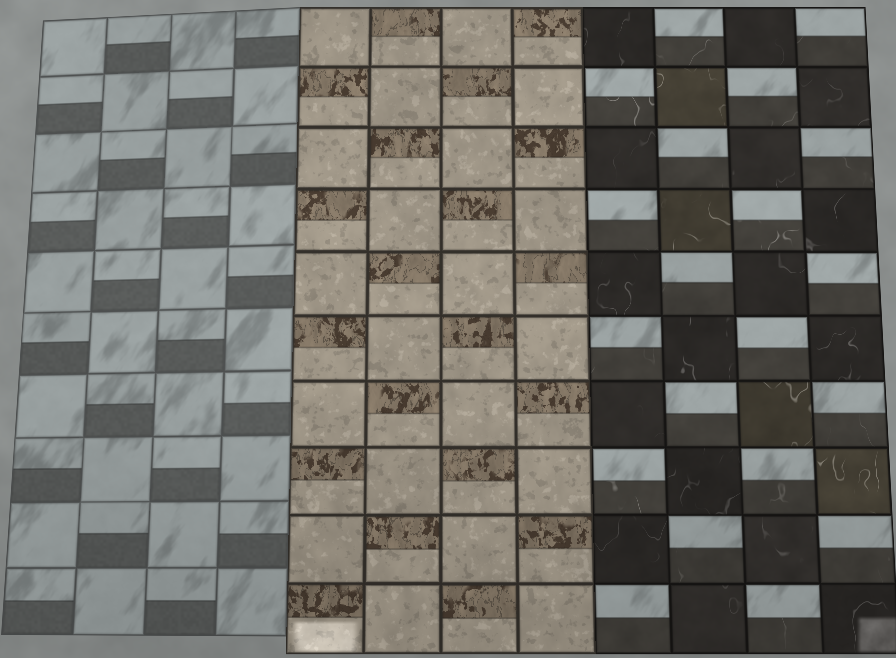
A Shadertoy shader for this pattern:

```glsl
#define ROWS 10.0
#define COLS 4.0
#define SPLIT 0.49
#define ROW_GROWTH 0.0009
#define JITTER 0.0012
#define WHITE vec3(0.59, 0.62, 0.62)
#define CREAM vec3(0.63, 0.595, 0.535)
#define BROWN vec3(0.50, 0.45, 0.385)
#define SLATE vec3(0.34, 0.35, 0.345)
#define UMBER vec3(0.255, 0.245, 0.225)
#define DARK vec3(0.178, 0.168, 0.158)

float hash(vec2 p) {
    vec3 q = fract(vec3(p.xyx) * 0.1031);
    q += dot(q, q.yzx + 33.33);
    return fract((q.x + q.y) * q.z);
}

float noise(vec2 p) {
    vec2 i = floor(p), f = fract(p);
    f = f * f * (3.0 - 2.0 * f);
    return mix(mix(hash(i), hash(i + vec2(1, 0)), f.x),
               mix(hash(i + vec2(0, 1)), hash(i + 1.0), f.x), f.y);
}

float fbm(vec2 p) {
    float sum = 0.0, amp = 0.5;
    for (int i = 0; i < 4; i++) {
        sum += amp * noise(p);
        p = mat2(1.6, 1.2, -1.2, 1.6) * p + 7.3;
        amp *= 0.5;
    }
    return sum / 0.9375;
}

// White stone with soft diagonal grey smears
vec3 whiteMarble(vec2 p) {
    float smear = fbm(vec2(p.x * 34.0 + p.y * 22.0, p.y * 13.0 - p.x * 7.0));
    return WHITE * (1.03 - 0.20 * smoothstep(0.52, 0.82, smear) - 0.05 * fbm(p * 60.0));
}

// Cream stone with pale flecks and faint pits
vec3 creamStone(vec2 p) {
    float cloud = fbm(p * vec2(38.0, 28.0)), fleck = fbm(p * 85.0 + 40.0);
    vec3 c = CREAM * (0.90 + 0.16 * cloud);
    c += 0.07 * smoothstep(0.62, 0.78, fleck);
    return c * (1.0 - 0.12 * smoothstep(0.38, 0.25, fleck));
}

// Brown stone with vertical streaks and dark cavities
vec3 travertine(vec2 p) {
    vec2 warp = p + 0.012 * (vec2(fbm(p * 45.0), fbm(p * 45.0 + 19.0)) - 0.5);
    float streak = fbm(warp * vec2(95.0, 38.0));
    float cavity = fbm(warp * vec2(125.0, 95.0) + 61.0);
    float patches = fbm(p * vec2(27.0, 17.0) + 5.0);
    vec3 c = BROWN * (0.86 + 0.32 * streak);
    c *= 1.0 - 0.30 * smoothstep(0.03, 0.0, abs(streak - 0.48));
    return mix(c, vec3(0.24, 0.19, 0.15), 0.85 * smoothstep(0.70, 0.55, patches + 0.05)
               * smoothstep(0.53, 0.63, cavity));
}

// Dark stone with an occasional thin pale vein
vec3 darkMarble(vec2 p, vec3 tint, float seed) {
    float cloud = fbm(p * 32.0);
    float vein = abs(fbm(p * vec2(13.0, 9.0) + 3.0) - 0.5);
    float line = smoothstep(0.010, 0.0, vein) * smoothstep(0.42, 0.65, fbm(p * 24.0 + 9.0));
    return tint * (0.88 + 0.24 * cloud) + line * (0.05 + 0.20 * seed);
}

// Soft-edged rectangular sheen
float sheen(vec2 p, vec2 center, vec2 halfSize) {
    vec2 d = smoothstep(halfSize, halfSize * 0.7, abs(p - center));
    return d.x * d.y;
}

void mainImage(out vec4 fragColor, in vec2 fragCoord) {
    vec2 uv = vec2(fragCoord.x, iResolution.y - fragCoord.y) / iResolution.xy;
    float aspect = iResolution.x / iResolution.y, px = 1.0 / iResolution.y;
    vec2 p = uv * vec2(aspect, 1.0);

    // Three sheets that widen towards the bottom
    vec4 edges = mix(vec4(0.050, 0.335, 0.650, 0.965), vec4(0.0, 0.319, 0.665, 1.004), uv.y);
    int panel = int(step(edges.y, uv.x) + step(edges.z, uv.x));
    float left = edges[panel], width = edges[panel + 1] - left;
    float u = (uv.x - left) / width;

    // Rows grow with depth; the left sheet is slightly tilted
    float y = uv.y - 0.0115, pitch = 0.0892;
    if (panel == 0) {
        y -= 0.021 * (1.0 - u) * (1.0 - 1.15 * uv.y);
        pitch = 0.0865;
    }
    float row = (sqrt(max(pitch * pitch + 4.0 * ROW_GROWTH * y, 0.0)) - pitch) / (2.0 * ROW_GROWTH);
    vec2 grid = vec2(u * COLS, row);
    vec2 cell = clamp(floor(grid), vec2(0), vec2(COLS, ROWS) - 1.0);
    vec2 f = grid - cell;
    vec2 size = vec2(width * aspect / COLS, pitch + 2.0 * ROW_GROWTH * row);

    // Per-tile variation
    vec2 id = cell + vec2(float(panel) * 17.0, 3.0);
    float seed = hash(id), seed2 = hash(id + 51.0);
    vec2 q = p + vec2(seed, seed2) * 9.0;
    bool isSplit = mod(cell.x + cell.y, 2.0) > 0.5;
    float seam = (f.y - SPLIT - 0.02 * (seed - 0.5)) * size.y;
    float lower = smoothstep(-px, px, seam);

    // Stone and joint of each sheet
    vec3 color, jointColor;
    float joint;
    if (panel == 0) {
        vec3 slate = SLATE * (0.96 + 0.08 * noise(p * 220.0));
        color = whiteMarble(q);
        if (isSplit) color = mix(color, slate, lower);
        jointColor = vec3(0.30, 0.31, 0.31);
        joint = 0.0013;
    } else if (panel == 1) {
        color = creamStone(q);
        if (isSplit) color = mix(travertine(q), color, lower);
        jointColor = vec3(0.20, 0.185, 0.165);
        joint = 0.0025;
    } else {
        vec3 tint = mix(DARK, vec3(0.27, 0.25, 0.20), 0.8 * step(0.86, seed2));
        color = darkMarble(q, tint * (0.9 + 0.2 * seed), seed2);
        if (isSplit) color = mix(whiteMarble(q) * 1.03, darkMarble(q, UMBER, seed), lower);
        jointColor = vec3(0.085, 0.08, 0.075);
        joint = 0.0019;
    }
    if (isSplit) color *= 1.0 - 0.28 * smoothstep(0.0008 + px, 0.0, abs(seam));
    color *= 0.97 + 0.06 * seed;

    // Joints, with a thin worn rim on each tile
    vec2 border = min(f, 1.0 - f) * size;
    float d = min(border.x, border.y) - joint - JITTER * (seed - 0.5);
    color *= 1.0 - 0.10 * smoothstep(0.004, 0.0, d);
    color = mix(jointColor, color, smoothstep(-px, px, d));

    // Pale table around the sheets
    vec2 rim = min(grid, vec2(COLS, ROWS) - grid) * size;
    vec3 table = vec3(0.55, 0.565, 0.56) * (0.93 + 0.12 * fbm(p * 18.0));
    color = mix(table, color, smoothstep(-px, 0.0, min(rim.x, rim.y)));

    // Uneven light and reflections on the polish
    color *= 1.03 - 0.10 * smoothstep(0.55, 1.0, uv.y) - 0.04 * fbm(p * 2.5);
    float gloss = sheen(uv, vec2(0.363, 0.968), vec2(0.040, 0.026))
                + sheen(uv, vec2(0.980, 0.965), vec2(0.025, 0.030));
    color += 0.28 * gloss * (0.5 + 0.6 * fbm(p * 40.0));
    fragColor = vec4(clamp(color, 0.0, 1.0), 1.0);
}
```
